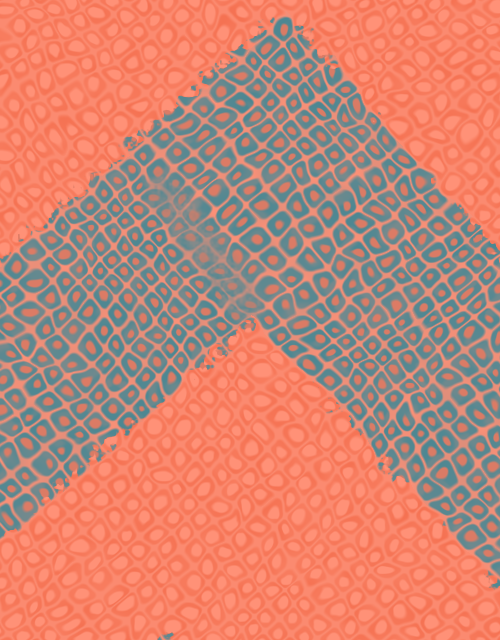
Write a WebGL 1 fragment shader that draws this pattern.

```glsl
precision highp float;
// A teal chevron printed on coral through a slanted net of rounded cells.
// A warped, rotated grid gives the cells; each holds a ring and an uneven dot.
// Two bent lines bound the chevron, frayed by noise and by the cells.

#define CELL 0.0425          // cell size, in canvas widths
#define TILT 0.68            // grid angle in radians
#define WARP 0.20            // grid distortion, in cells
#define FRAY 0.020           // roughness of the chevron edge
#define UPPER_APEX vec2(0.567, 1.262)
#define LOWER_APEX vec2(0.510, 0.640)
#define UPPER_SLOPES vec2(0.88, 1.15)
#define LOWER_SLOPES vec2(0.85, 1.09)
#define CORAL_LIGHT vec3(0.99, 0.565, 0.465)
#define CORAL_DEEP vec3(0.96, 0.44, 0.315)
#define TEAL vec3(0.29, 0.53, 0.575)

uniform vec2 u_resolution;

float hash(vec2 p) {
  vec3 q = fract(p.xyx * vec3(0.1031, 0.1030, 0.0973));
  q += dot(q, q.yzx + 33.33);
  return fract((q.x + q.y) * q.z);
}

float noise(vec2 p) {
  vec2 i = floor(p);
  vec2 f = fract(p);
  f = f * f * (3.0 - 2.0 * f);
  float low = mix(hash(i), hash(i + vec2(1.0, 0.0)), f.x);
  float high = mix(hash(i + vec2(0.0, 1.0)), hash(i + 1.0), f.x);
  return mix(low, high, f.y);
}

vec2 noise2(vec2 p) {
  return vec2(noise(p), noise(p + 47.3)) - 0.5;
}

mat2 rotation(float a) {
  return mat2(cos(a), -sin(a), sin(a), cos(a));
}

// Approximate distance below a bent line, positive underneath.
float belowRoof(vec2 p, vec2 apex, vec2 slopes) {
  float x = p.x - apex.x;
  float slope = x < 0.0 ? slopes.x : slopes.y;
  return (apex.y - p.y - slope * abs(x)) / sqrt(1.0 + slope * slope);
}

float chevron(vec2 p) {
  return min(belowRoof(p, UPPER_APEX, UPPER_SLOPES),
             -belowRoof(p, LOWER_APEX, LOWER_SLOPES));
}

float roundedBox(vec2 p, float halfSize, float radius) {
  vec2 q = abs(p) - halfSize + radius;
  return length(max(q, 0.0)) + min(max(q.x, q.y), 0.0) - radius;
}

float segment(vec2 p, vec2 a, vec2 b) {
  vec2 ab = b - a;
  return length(p - a - ab * clamp(dot(p - a, ab) / dot(ab, ab), 0.0, 1.0));
}

void main() {
  vec2 p = gl_FragCoord.xy / u_resolution.x;
  float soft = max(0.07, 1.2 / (u_resolution.x * CELL));

  // Warped grid and the cell under this point
  mat2 turn = rotation(TILT);
  vec2 grid = turn * (p - LOWER_APEX) / CELL;
  grid += 2.0 * WARP * noise2(grid * 1.1) + 1.4 * noise2(grid * 0.17 + 9.0);
  vec2 id = floor(grid);
  vec2 local = fract(grid) - 0.5;
  float vary = hash(id + 71.0);
  vec2 shift = (vec2(hash(id + 13.0), hash(id + 29.0)) - 0.5) * 0.14;

  // Chevron mask, partly following whole cells at its border
  vec2 cellCentre = p - (local * CELL) * turn;
  float edge = chevron(mix(p, cellCentre, 0.55));
  edge += FRAY * (noise(p * 75.0) - 0.5) + 0.5 * FRAY * (noise(p * 190.0) - 0.5);
  float inside = smoothstep(-0.003, 0.003, edge);

  // Stray fleck on the lower border
  float fleck = segment(p, vec2(0.318, 0.000), vec2(0.342, 0.010));
  fleck += 0.008 * (noise(p * 180.0) - 0.5);
  inside = max(inside, 1.0 - smoothstep(0.003, 0.007, fleck));

  // Ring and dot in each cell
  float box = roundedBox(local - shift * 0.3, 0.425 + 0.025 * vary, 0.22);
  float ring = 1.0 - smoothstep(-soft, soft, box);
  float wobble = 0.10 * (noise(grid * 4.0) - 0.5);
  float dotSize = mix(0.285, 0.195, inside) + 0.07 * (vary - 0.5);
  float spot = length(local - shift) + wobble - dotSize;
  float dotMask = 1.0 - smoothstep(-soft, soft, spot);

  // Coral print: deep rings around pale dots
  float worn = 0.55 + 0.45 * noise(grid * 1.7 + 5.0);
  vec3 coral = mix(CORAL_LIGHT, CORAL_DEEP, (0.18 + 0.77 * ring * worn));
  coral = mix(coral, CORAL_LIGHT + 0.012, dotMask * 0.92);

  // Teal print: ink between pale seams, thinner near a smeared fold
  float smear = segment(p, vec2(0.33, 0.90), vec2(0.49, 0.67));
  smear = 1.0 - smoothstep(0.015, 0.055, smear);
  float grain = noise(p * 170.0);
  float ink = mix(ring, 0.45 + 0.5 * grain, smear * 0.55);
  ink *= 0.82 + 0.18 * smoothstep(0.15, 0.6, noise(grid * 2.3 + 31.0));
  vec3 seam = mix(CORAL_LIGHT, vec3(0.80, 0.55, 0.49), 0.65 * noise(p * 28.0));
  vec3 tealTone = mix(TEAL, vec3(0.43, 0.54, 0.56), noise(p * 14.0 + 3.0) * 0.65);
  vec3 band = mix(seam, tealTone, ink);
  band = mix(band, vec3(0.89, 0.48, 0.385), dotMask * (0.94 - 0.3 * smear));

  gl_FragColor = vec4(mix(coral, band, inside), 1.0);
}
```
